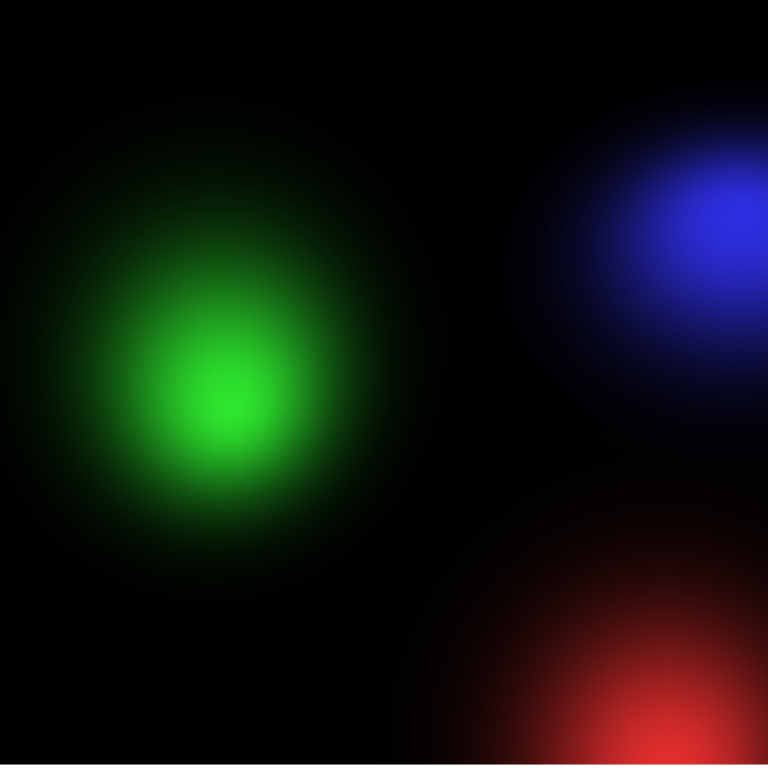
Write a three.js fragment shader that draws this background.

```glsl
// Three soft lights, green, blue and red, glowing on black above a pale rim.
// Each light is a focal gradient: its contours are ellipses that drift
// away from the bright focus as they grow.

#define GREEN_COLOR vec3(0.18, 0.90, 0.18)
#define GREEN_FOCUS vec2(0.303, 0.468)
#define GREEN_SHAPE vec4(0.118, 0.127, -0.10, 0.24)
#define BLUE_COLOR vec3(0.18, 0.18, 0.88)
#define BLUE_FOCUS vec2(0.965, 0.722)
#define BLUE_SHAPE vec4(0.143, 0.112, 0.00, -0.30)
#define RED_COLOR vec3(0.89, 0.18, 0.18)
#define RED_FOCUS vec2(0.872, -0.004)
#define RED_SHAPE vec4(0.138, 0.146, -0.03, 0.08)
#define SOFT_FALLOFF 2.0
#define FLAT_FALLOFF 2.25
#define RIM_HEIGHT 0.0045

varying vec2 vUv;

// Shape holds the half-brightness radii (xy) and the contour drift (zw).
float glow(vec2 focus, vec4 shape, float falloff) {
  vec2 offset = (vUv - focus) / shape.xy;
  vec2 drift = shape.zw;

  // Solve |offset - drift * t| = t for the contour through this point
  float a = 1.0 - dot(drift, drift);
  float b = dot(offset, drift);
  float t = (sqrt(b * b + a * dot(offset, offset)) - b) / a;
  return exp2(-pow(max(t, 0.0001), falloff));
}

void main() {
  // Add the lights together
  vec3 color = GREEN_COLOR * glow(GREEN_FOCUS, GREEN_SHAPE, SOFT_FALLOFF);
  color += BLUE_COLOR * glow(BLUE_FOCUS, BLUE_SHAPE, FLAT_FALLOFF);
  color += RED_COLOR * glow(RED_FOCUS, RED_SHAPE, SOFT_FALLOFF);

  // Thin pale rim along the bottom edge
  float softness = 0.001;
  float rim = 1.0 - smoothstep(RIM_HEIGHT - softness, RIM_HEIGHT + softness, vUv.y);
  color = mix(color, vec3(1.0), rim);

  gl_FragColor = vec4(clamp(color, 0.0, 1.0), 1.0);
}
```
